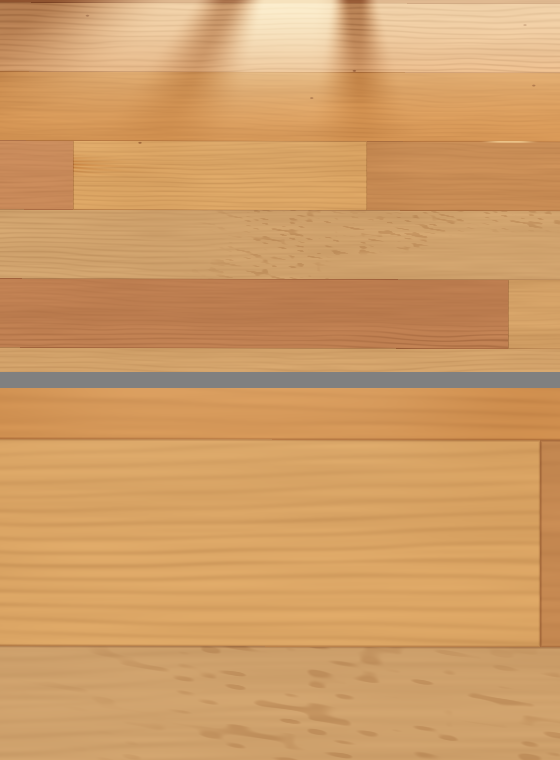
Top, the full canvas; bottom, a detail of the centre.
Give the GLSL for this texture, as a Shadertoy shader.

```glsl
// Floor of six full rows of pale softwood planks, with a sliver above them.
// Each plank has its own tone and warped ring lines; a fan of soft sunlight
// and shadow falls across the upper rows.
#define ASPECT 1.506
#define ROW_HEIGHT 0.1855
#define FIRST_SEAM 0.0085
#define SEAM_WIDTH 0.0022
#define SEAM_DEPTH 0.22
#define RING_COUNT 13.0
#define FIBRE_DEPTH 0.045
#define STREAK_DEPTH 0.11
#define SUN_STRENGTH 0.82
#define SUN_FALLOFF 20.0

float hash(vec2 p) {
    return fract(sin(dot(p, vec2(127.1, 311.7))) * 43758.5453);
}

float noise(vec2 p) {
    vec2 i = floor(p), f = fract(p);
    f = f * f * (3.0 - 2.0 * f);
    return mix(mix(hash(i), hash(i + vec2(1, 0)), f.x),
               mix(hash(i + vec2(0, 1)), hash(i + vec2(1, 1)), f.x), f.y);
}

float fbm(vec2 p) {
    float sum = 0.0, amp = 0.5;
    for (int i = 0; i < 4; i++) {
        sum += amp * noise(p);
        p = p * 2.03 + 7.1;
        amp *= 0.5;
    }
    return sum;
}

// Soft band between a and b with edge blur w
float band(float x, float a, float b, float w) {
    return smoothstep(a - w, a + w, x) * (1.0 - smoothstep(b - w, b + w, x));
}

// Plank tone in rgb, ring contrast in a
const vec4 PLANKS[10] = vec4[10](
    vec4(0.72, 0.45, 0.27, 0.05),
    vec4(0.87, 0.64, 0.43, 0.11),
    vec4(0.83, 0.57, 0.31, 0.03),
    vec4(0.78, 0.53, 0.34, 0.03),
    vec4(0.85, 0.635, 0.38, 0.05),
    vec4(0.78, 0.54, 0.32, 0.03),
    vec4(0.81, 0.63, 0.42, 0.05),
    vec4(0.74, 0.49, 0.31, 0.08),
    vec4(0.82, 0.62, 0.39, 0.03),
    vec4(0.82, 0.63, 0.41, 0.05));

void mainImage(out vec4 fragColor, in vec2 fragCoord) {
    vec2 uv = fragCoord / iResolution.xy;
    float x = uv.x, depth = 1.0 - uv.y;
    vec2 q = vec2(x * ASPECT, depth);

    // Rows, butt joints and plank index
    float rowPos = (depth - FIRST_SEAM - 0.004 * (x - 0.5)) / ROW_HEIGHT;
    float row = floor(rowPos), v = fract(rowPos);
    vec2 joints = row == 2.0 ? vec2(0.131, 0.655)
                : row == 4.0 ? vec2(0.908, 2.0) : vec2(2.0);
    float id = row + 1.0 + 2.0 * step(3.0, row) + step(5.0, row)
             + step(joints.x, x) + step(joints.y, x);
    vec4 plank = PLANKS[int(clamp(id, 0.0, 9.0))];
    vec3 col = plank.rgb;
    vec2 seed = vec2(id * 13.7, id * 5.3);

    // Growth rings, broad streaks and fine fibres
    float warp = fbm(q * vec2(1.3, 5.0) + seed);
    float rings = 0.5 + 0.5 * sin(6.2832 * (v * RING_COUNT + warp * 5.0));
    float ringFade = 0.25 + 0.75 * noise(q * vec2(1.5, 12.0) + seed + 4.0);
    if (id == 7.0) ringFade *= 0.3 + 1.2 * smoothstep(0.55, 0.9, v);
    if (id == 6.0) ringFade *= 1.2 - 0.9 * smoothstep(0.2, 0.6, x);
    float streak = fbm(q * vec2(1.8, 26.0) + seed) - 0.47;
    float fibre = noise(q * vec2(9.0, 210.0) + seed) - 0.5;
    float tone = -plank.a * 1.5 * ringFade * (pow(rings, 3.0) - 0.3)
               + STREAK_DEPTH * streak + FIBRE_DEPTH * fibre;
    col *= 1.0 + tone * vec3(0.75, 1.0, 1.3);

    // Short tilted flecks on the pale row
    if (id == 6.0) {
        float fleck = noise(vec2(q.x * 42.0, (q.y - 0.15 * q.x) * 170.0));
        float patchy = smoothstep(0.4, 0.65, noise(q * vec2(4.0, 14.0) + 3.0));
        col *= 1.0 - vec3(0.07, 0.11, 0.15) * smoothstep(0.65, 0.85, fleck)
                   * patchy * smoothstep(0.3, 0.5, x);
    }

    // Resin flare fanning out from a joint
    if (id == 4.0) {
        vec2 d = vec2(x - joints.x, depth - 0.443 - 0.06 * (x - joints.x));
        float flare = exp(-d.x * 16.0 - pow(d.y / 0.022, 2.0));
        float lines = 0.5 + 0.5 * sin(d.y * 700.0 / (1.0 + 5.0 * d.x) + 5.0 * warp);
        col *= 1.0 - vec3(0.10, 0.24, 0.42) * flare * (0.25 + 0.75 * lines);
    }

    // Scattered pin knots
    for (float i = 0.0; i < 6.0; i++) {
        vec2 knot = vec2(hash(vec2(i, 2.0)) * ASPECT, hash(vec2(i, 9.0)) * 0.75);
        float r = length((q - knot) * vec2(0.6, 1.0));
        col *= 1.0 - vec3(0.25, 0.35, 0.4) * (1.0 - smoothstep(0.001, 0.004, r));
    }

    // Seams between rows and at plank ends
    float seamDist = min(v, 1.0 - v) * ROW_HEIGHT;
    float endDist = min(abs(x - joints.x), abs(x - joints.y)) * ASPECT;
    float seam = 1.0 - smoothstep(0.0, SEAM_WIDTH, min(seamDist, endDist));
    col *= 1.0 - SEAM_DEPTH * seam * vec3(0.7, 1.0, 1.2);
    float chip = band(x, 0.875, 0.945, 0.02) * band(rowPos, 1.99, 2.012, 0.008);
    col = mix(col, vec3(0.98, 0.84, 0.60), 0.8 * chip);

    // Fan of sunlight: trace each point back to the top edge
    float ray = (x + 0.976 * depth) / (1.0 + 1.6 * depth);
    float blur = 0.018 + 0.06 * depth;
    float sun = smoothstep(0.08, 0.32, ray)
              * (1.0 - 0.75 * band(ray, 0.375, 0.445, blur + 0.012))
              * (1.0 - 0.95 * band(ray, 0.607, 0.66, blur));
    float reach = exp(-depth * depth * SUN_FALLOFF);
    float focus = 0.62 + 0.38 * band(ray, 0.43, 0.61, 0.05);
    float light = SUN_STRENGTH * sun * focus * (reach + 0.13 * exp(-3.0 * depth));
    col *= 1.0 - (1.0 - sun) * (0.20 * reach + 0.05 * exp(-3.0 * depth)) * vec3(0.8, 1.0, 1.15);
    col = 1.0 - (1.0 - col) * (1.0 - light * vec3(0.95, 0.86, 0.70));

    fragColor = vec4(clamp(col, 0.0, 1.0), 1.0);
}
```
